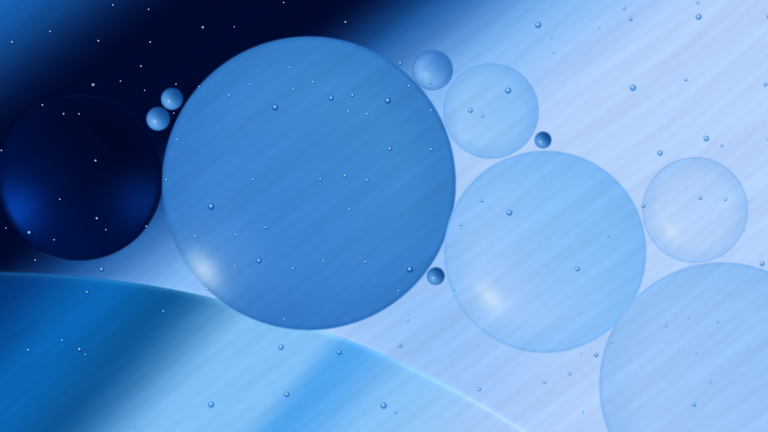
Reproduce this background procedurally as a Shadertoy shader.

```glsl
// Oil bubbles floating on water, lit from navy at the left to pale blue at the right.
// Diagonal colour ramps form the backdrop; shaded discs form the bubbles,
// and a sparse cellular grid scatters tiny glinting specks over everything.

float hash(vec2 p) {
    p = fract(p * vec2(0.1031, 0.1137));
    p += dot(p, p.yx + 33.33);
    return fract((p.x + p.y) * p.x * 57.3);
}

// Fine brushed streaks rising to the right
float streaks(vec2 p) {
    float across = dot(p, vec2(0.6, -0.8)), along = dot(p, vec2(0.8, 0.6));
    float sum = 0.0, freq = 37.0;
    for (int i = 0; i < 5; i++) {
        float k = float(i);
        sum += sin(across * freq + 2.0 * sin(along * (3.0 + 2.0 * k) + across * 11.0 + k * 1.7));
        freq *= 1.63;
    }
    return sum / 5.0;
}

// Open water: blue corner, navy band, then a rise to pale blue
vec3 water(vec2 p) {
    float s = 0.6 * p.x + 0.8 * (1.0 - p.y);
    vec3 col = mix(vec3(0.09, 0.39, 0.72), vec3(0.0, 0.035, 0.18), smoothstep(-0.02, 0.27, s));
    col = mix(col, vec3(0.10, 0.34, 0.63), smoothstep(0.47, 0.64, s));
    col = mix(col, vec3(0.50, 0.72, 0.97), smoothstep(0.57, 0.80, s));
    col = mix(col, vec3(0.70, 0.82, 0.985), smoothstep(0.72, 1.02, s));
    float bluePool = exp(-dot(p - vec2(1.0, 0.24), p - vec2(1.0, 0.24)) * 14.0);
    return mix(col, vec3(0.53, 0.73, 0.97), 0.75 * bluePool);
}

// Huge lens at the bottom left, banded more steeply than the water
vec3 lens(vec2 p) {
    float s = 0.75 * p.x + 0.65 * (1.0 - p.y);
    vec3 col = mix(vec3(0.01, 0.20, 0.46), vec3(0.04, 0.40, 0.72), smoothstep(0.40, 0.62, s));
    col = mix(col, vec3(0.05, 0.34, 0.59), smoothstep(0.62, 0.74, s));
    col = mix(col, vec3(0.50, 0.75, 0.97), smoothstep(0.73, 0.93, s));
    col = mix(col, vec3(0.66, 0.80, 0.98), smoothstep(1.20, 1.55, s));
    float band = smoothstep(1.06, 1.13, s) * (1.0 - smoothstep(1.13, 1.28, s));
    return mix(col, vec3(0.27, 0.62, 0.93), 0.8 * band);
}

// disc = centre and radius; gloss = glint distance from the centre and strength
vec3 bubble(vec3 col, vec2 p, vec3 disc, vec3 lowLeft, vec3 upRight, vec3 rim, vec2 gloss) {
    vec2 q = (p - disc.xy) / disc.z;
    float d = length(q), px = 1.5 / (iResolution.y * disc.z);
    vec3 body = mix(lowLeft, upRight, smoothstep(-0.9, 0.9, dot(q, vec2(0.75, 0.66))));
    body = mix(body, rim, 0.35 * smoothstep(0.6, 1.0, d) + 0.5 * smoothstep(0.96, 1.0, d));
    // Glint stretched along the lower left rim
    vec2 g = vec2(dot(q, vec2(-0.77, -0.64)) - gloss.x, dot(q, vec2(-0.64, 0.77)));
    float glint = exp(-dot(g * vec2(11.0, 6.5), g * vec2(11.0, 6.5)));
    float halo = exp(-dot(g, g) * 9.0);
    body = mix(body, vec3(0.82, 0.91, 1.0), gloss.y * (0.65 * glint + 0.2 * halo));
    return mix(col, body, 1.0 - smoothstep(1.0 - px, 1.0 + px, d));
}

// One speck at most per grid cell, dark below and bright above
vec3 specks(vec3 col, vec2 p, float cells, float chance, float size) {
    vec2 id = floor(p * cells), cell = id + cells;
    vec2 spot = 0.2 + 0.6 * vec2(hash(cell + 7.1), hash(cell + 19.7));
    vec2 q = (p * cells - id - spot) / cells;
    float r = size * (0.5 + 0.7 * hash(cell + 41.3));
    float px = 1.0 / iResolution.y;
    float on = step(hash(cell + 3.3), chance);
    float dotMask = 1.0 - smoothstep(r - px, r + px, length(q));
    float spark = 1.0 - smoothstep(0.0, r * 0.5 + px, length(q - r * vec2(-0.2, 0.3)));
    col = mix(col, col * vec3(0.4, 0.65, 0.85), on * dotMask * 0.8);
    return mix(col, vec3(0.72, 0.92, 1.0), on * spark * 0.85);
}

void mainImage(out vec4 fragColor, in vec2 fragCoord) {
    vec2 p = fragCoord / iResolution.y;
    float px = 1.5 / iResolution.y;

    // Backdrop
    vec3 col = water(p);
    float lensEdge = length(p - vec2(-0.035, -1.944)) - 2.315;
    col = mix(col, lens(p), 1.0 - smoothstep(-px, px, lensEdge));
    col += vec3(0.08, 0.10, 0.08) * exp(-abs(lensEdge + 0.004) * 220.0);

    // Large bubbles
    col = bubble(col, p, vec3(0.185, 0.589, 0.192), vec3(0.0, 0.07, 0.27),
                 vec3(0.0, 0.025, 0.15), vec3(0.0, 0.06, 0.24), vec2(0.85, 0.0));
    vec2 inDark = (p - vec2(0.185, 0.589)) / 0.192;
    float darkMask = 1.0 - smoothstep(0.9, 1.0, length(inDark));
    col += darkMask * vec3(0.02, 0.16, 0.36) * (exp(-8.0 * dot(inDark - vec2(-0.8, -0.4), inDark - vec2(-0.8, -0.4)))
         + 0.6 * exp(-9.0 * dot(inDark - vec2(0.75, -0.3), inDark - vec2(0.75, -0.3))));
    col = bubble(col, p, vec3(0.715, 0.576, 0.340), vec3(0.23, 0.51, 0.82),
                 vec3(0.25, 0.54, 0.81), vec3(0.15, 0.42, 0.73), vec2(0.93, 0.85));
    col = bubble(col, p, vec3(1.262, 0.417, 0.234), vec3(0.60, 0.77, 0.98),
                 vec3(0.51, 0.74, 0.97), vec3(0.45, 0.69, 0.95), vec2(0.71, 0.9));
    col = bubble(col, p, vec3(1.137, 0.743, 0.110), vec3(0.58, 0.77, 0.97),
                 vec3(0.53, 0.74, 0.97), vec3(0.38, 0.63, 0.92), vec2(0.8, 0.3));
    col = bubble(col, p, vec3(1.609, 0.514, 0.122), vec3(0.70, 0.82, 0.98),
                 vec3(0.67, 0.81, 0.98), vec3(0.46, 0.69, 0.95), vec2(0.6, 0.7));
    col = bubble(col, p, vec3(1.671, 0.109, 0.284), vec3(0.62, 0.78, 0.97),
                 vec3(0.58, 0.76, 0.97), vec3(0.49, 0.70, 0.95), vec2(0.8, 0.0));
    col = bubble(col, p, vec3(1.002, 0.838, 0.046), vec3(0.50, 0.73, 0.97),
                 vec3(0.24, 0.50, 0.80), vec3(0.14, 0.38, 0.69), vec2(0.4, 0.4));

    // Small droplets
    vec3 drops[4] = vec3[4](vec3(0.398, 0.771, 0.026), vec3(0.366, 0.725, 0.028),
                            vec3(1.257, 0.676, 0.019), vec3(1.009, 0.361, 0.020));
    for (int i = 0; i < 4; i++)
        col = bubble(col, p, drops[i], vec3(0.38, 0.66, 0.94), vec3(0.07, 0.30, 0.58),
                     vec3(0.04, 0.24, 0.52), vec2(0.35, 0.8));

    // Surface texture
    col *= 1.0 + 0.035 * streaks(p);
    col = specks(col, p, 7.0, 0.38, 0.0065);
    col = specks(col, p + 0.37, 15.0, 0.22, 0.0032);
    fragColor = vec4(clamp(col, 0.0, 1.0), 1.0);
}
```
